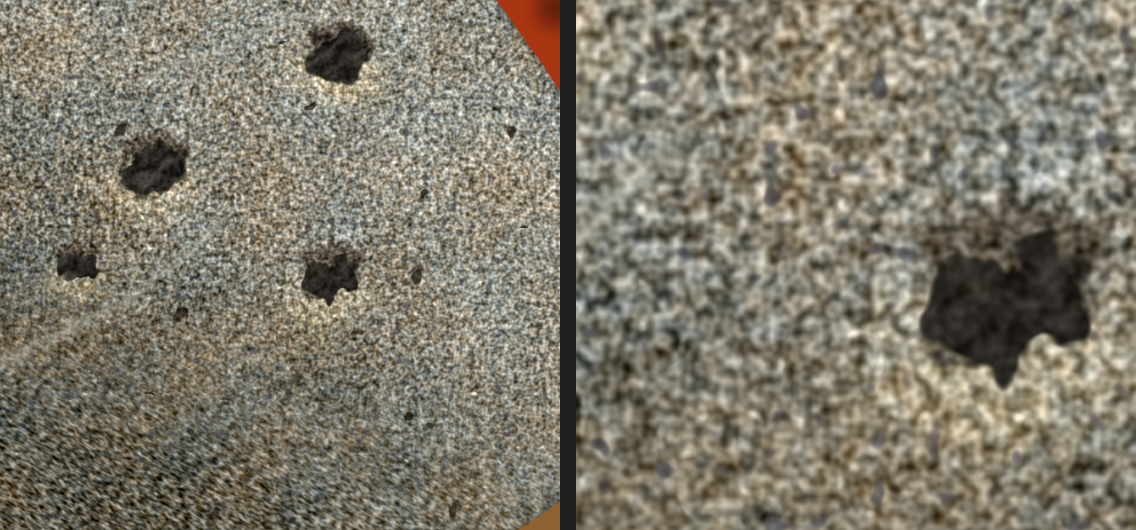
Left, the full canvas; right, a detail of the centre.
Give the GLSL for this texture, as a Shadertoy shader.

```glsl
vec2 hash2(vec2 p) {
    vec3 q = fract(p.xyx * vec3(0.1031, 0.1030, 0.0973));
    q += dot(q, q.yzx + 33.33);
    return fract((q.xx + q.yz) * q.zy);
}

float gradDot(vec2 cell, vec2 offset) {
    float angle = 6.2832 * hash2(cell).x;
    return dot(vec2(cos(angle), sin(angle)), offset);
}

float noise(vec2 p) {
    vec2 i = floor(p + 200.0), f = fract(p + 200.0);
    vec2 u = f * f * f * (f * (f * 6.0 - 15.0) + 10.0);
    vec2 e = vec2(0.0, 1.0);
    return mix(mix(gradDot(i, f), gradDot(i + e.yx, f - e.yx), u.x),
               mix(gradDot(i + e.xy, f - e.xy), gradDot(i + e.yy, f - e.yy), u.x), u.y);
}

vec2 rotate(vec2 p, float a) {
    return vec2(cos(a) * p.x + sin(a) * p.y, cos(a) * p.y - sin(a) * p.x);
}

float segment(vec2 p, vec2 a, vec2 b) {
    vec2 ab = b - a;
    return length(p - a - ab * clamp(dot(p - a, ab) / dot(ab, ab), 0.0, 1.0));
}

// Fine grains, drawn out into slanted dashes as streak rises
float grains(vec2 p, float streak) {
    vec2 s = rotate(p, -0.55) * vec2(0.6, 1.2);
    float even = 0.8 * noise(p * 95.0) + 0.65 * noise(p * 165.0 + 31.0);
    float dashed = 0.8 * noise(s * 95.0 + 7.0) + 0.65 * noise(s * 165.0 + 53.0);
    return mix(even, dashed, streak) + 0.35 * noise(p * 42.0 + 11.0);
}

// Small pits in a jittered grid: returns coverage
float smallPits(vec2 p) {
    vec2 g = p / 0.105;
    float cover = 0.0;
    for (int y = -1; y <= 1; y++)
    for (int x = -1; x <= 1; x++) {
        vec2 cell = floor(g) + vec2(x, y);
        vec2 jitter = hash2(cell + 60.0), kind = hash2(cell + 117.0);
        vec2 d = rotate((g - cell - jitter) * 0.105, kind.y * 2.0 - 0.6);
        float radius = mix(0.006, 0.016, kind.y * kind.y);
        float edge = length(d * vec2(0.75, 1.4)) / radius;
        cover = max(cover, step(kind.x, 0.24) * smoothstep(1.15, 0.65, edge));
    }
    return cover;
}

void mainImage(out vec4 fragColor, in vec2 fragCoord) {
    vec2 p = fragCoord / iResolution.y;
    vec2 ragged = vec2(noise(p * 28.0), noise(p * 28.0 + 90.0)) * 0.016
                + vec2(noise(p * 75.0), noise(p * 75.0 + 40.0)) * 0.007;

    // Stone, lit from the upper right
    float streak = smoothstep(0.65, 0.1, p.y + 0.3 * p.x);
    float grain = grains(p, streak);
    float light = 0.35 + 0.24 * smoothstep(0.0, 1.0, dot(p, vec2(0.5, 0.75)));
    light += 0.07 * noise(p * 5.0) + 0.06 * noise(p * 13.0 + 20.0);
    float tone = light + 0.50 * grain;
    tone += 0.17 * smoothstep(0.28, 0.55, noise(p * 80.0 + 71.0));
    vec3 color = tone - vec3(0.0, 0.015, 0.07);
    color += vec3(0.05, 0.0, -0.05) * (noise(p * 7.0 + 5.0) + noise(p * 60.0 + 15.0));

    // Blue-black mineral specks
    float speck = smoothstep(0.3, 0.52, noise(p * 58.0 + 33.0));
    color = mix(color, vec3(0.25, 0.25, 0.29), 0.6 * speck);

    // Pale veins
    vec2 v = p + ragged * 0.6;
    float vein = smoothstep(0.022, 0.0, segment(v, vec2(0.0, 0.31), vec2(0.25, 0.44)));
    vein = max(vein, smoothstep(0.016, 0.0, segment(v, vec2(0.25, 0.44), vec2(0.42, 0.58))));
    vein = max(vein, smoothstep(0.014, 0.0, segment(v, vec2(0.27, 0.85), vec2(0.56, 0.97))));
    vein = max(vein, 0.7 * smoothstep(0.008, 0.0, segment(v, vec2(0.78, 0.46), vec2(1.06, 0.51))));
    color = mix(color, vec3(0.67, 0.67, 0.62) + 0.2 * grain, 0.5 * vein);

    // Large pits: centre and half size, with buff lips below and brown shade above
    vec4 pits[4] = vec4[4](vec4(0.640, 0.893, 0.062, 0.052), vec4(0.290, 0.678, 0.068, 0.046),
                           vec4(0.620, 0.472, 0.064, 0.034), vec4(0.145, 0.497, 0.046, 0.022));
    float hole = 0.0;
    for (int i = 0; i < 4; i++) {
        vec2 d = p - pits[i].xy;
        float reach = pits[i].z;
        float lip = length((d + vec2(0.0, 0.6 * reach)) / (reach * vec2(1.7, 1.1)));
        color += vec3(0.13, 0.10, 0.05) * smoothstep(1.2, 0.3, lip);
        float shade = length((d + ragged * 1.5 - vec2(0.1, 0.45) * reach) / (reach * vec2(1.0, 0.65)));
        color = mix(color, vec3(0.25, 0.20, 0.14) + 0.3 * grain, 0.6 * smoothstep(1.15, 0.7, shade));
        float rim = length(rotate(d + ragged * 1.5, 0.35) / pits[i].zw);
        hole = max(hole, smoothstep(1.05, 0.82, rim));
    }
    float ridge = noise(rotate(p + ragged, 0.7) * vec2(26.0, 60.0));
    vec3 hollow = vec3(0.15, 0.14, 0.125) + 0.22 * ridge + 0.08 * grain;
    color = mix(color, max(hollow, 0.05), 0.95 * hole);

    float dent = smallPits(p + ragged * 0.7);
    color = mix(color, vec3(0.17, 0.14, 0.10) + 0.15 * grain, 0.85 * dent);

    // Blurred backdrop past the two cut corners
    float outside = max(dot(p, vec2(0.818, 0.575)) - 1.341, dot(p, vec2(0.567, -0.824)) - 0.5545);
    outside += 0.12 * ragged.x;
    vec3 backdrop = mix(vec3(0.56, 0.38, 0.20), vec3(0.66, 0.21, 0.07), smoothstep(0.2, 0.6, p.y));
    backdrop *= 1.0 - 0.4 * smoothstep(0.07, 0.0, length(p - vec2(1.05, 0.985)));
    color *= 1.0 - 0.25 * smoothstep(-0.014, 0.0, outside);
    color = mix(color, backdrop, smoothstep(-0.002, 0.003, outside));

    fragColor = vec4(clamp(color, 0.0, 1.0), 1.0);
}
```
